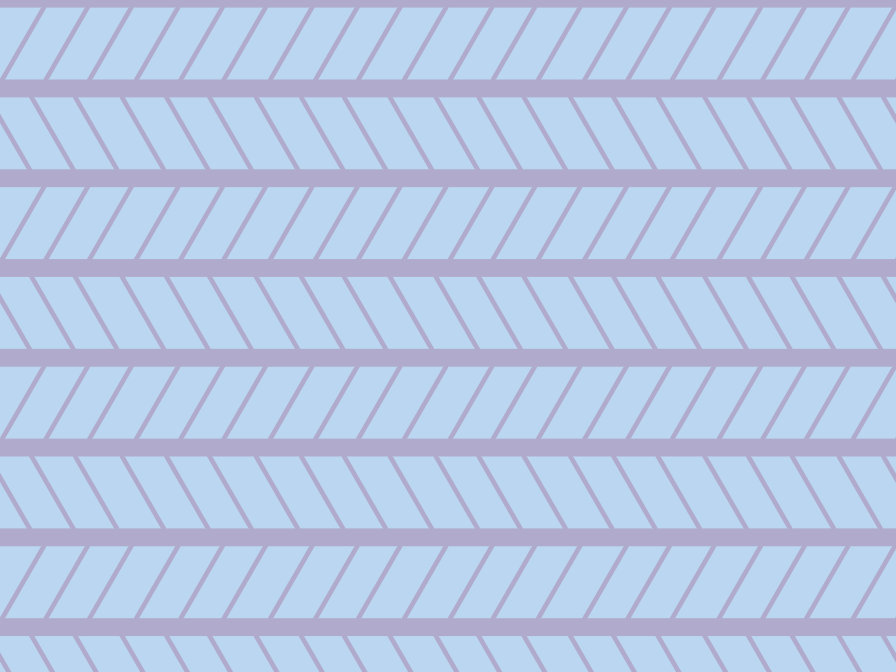
Reproduce this pattern procedurally as a Shadertoy shader.

```glsl
// Horizontal bands of slanted strokes, leaning right and left in turn, split by solid bars.
#define PAPER vec3(0.73, 0.84, 0.94)
#define INK vec3(0.69, 0.67, 0.80)
#define ROW_HEIGHT 0.1336       // all lengths are fractions of canvas height
#define ROW_OFFSET 0.0020       // first bar centre, above the top edge
#define BAR_HALF 0.0133
#define STROKE_PITCH 0.06667    // twenty strokes across a 4:3 canvas
#define STROKE_HALF 0.0035
#define LEAN 0.5236             // angle from vertical, radians
#define PHASE_RIGHT 0.49        // stroke position within its cell
#define PHASE_LEFT 0.17
#define SPACING_WOBBLE 0.0018   // slight unevenness between strokes

// Signed distance to the bar nearest this height within a row.
float barDistance(float rowY) {
    return min(rowY, ROW_HEIGHT - rowY) - BAR_HALF;
}

// Signed distance to the nearest stroke; side is +1 leaning right, -1 leaning left.
float strokeDistance(float x, float up, float side) {
    float phase = side > 0.0 ? PHASE_RIGHT : PHASE_LEFT;
    float cell = (x - side * tan(LEAN) * up) / STROKE_PITCH - phase;
    float index = floor(cell + 0.5);
    float wobble = SPACING_WOBBLE * cos(6.28319 * (index - 3.4) / 3.2);
    float across = (cell - index) * STROKE_PITCH - wobble;
    return abs(across) * cos(LEAN) - STROKE_HALF;
}

float coverage(float dist, float pixel) {
    return clamp(0.5 - dist / pixel, 0.0, 1.0);
}

void mainImage(out vec4 fragColor, in vec2 fragCoord) {
    float pixel = 1.0 / iResolution.y;
    vec2 uv = fragCoord * pixel;

    // Rows are counted downward from the top edge.
    float depth = 1.0 - uv.y + ROW_OFFSET;
    float row = floor(depth / ROW_HEIGHT);
    float rowY = depth - row * ROW_HEIGHT;
    float side = 1.0 - 2.0 * mod(row, 2.0);

    // Bars and strokes share one ink.
    float bar = coverage(barDistance(rowY), pixel);
    float stroke = coverage(strokeDistance(uv.x, 0.5 * ROW_HEIGHT - rowY, side), pixel);
    fragColor = vec4(mix(PAPER, INK, max(bar, stroke)), 1.0);
}
```
